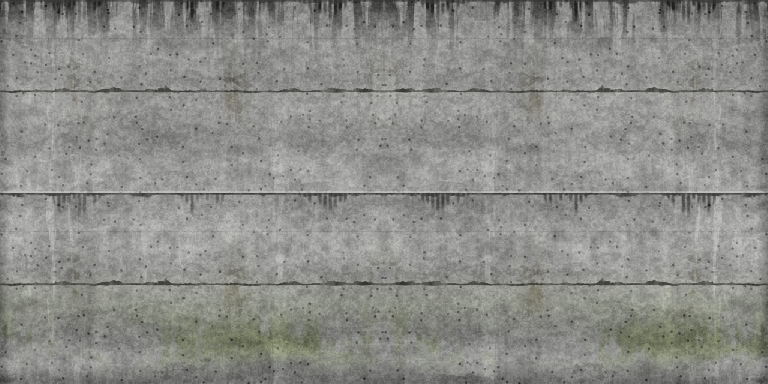
Give the GLSL for this texture, as a Shadertoy shader.

```glsl
float hash(vec2 p) {
    vec3 q = fract(vec3(p.xyx) * 0.1031);
    q += dot(q, q.yzx + 33.33);
    return fract((q.x + q.y) * q.z);
}

// Cellular noise: distance to the nearest point, and its random value
vec2 cells(vec2 p) {
    vec2 base = floor(p), nearest = vec2(9.0, 0.0);
    for (int j = -1; j <= 1; j++)
    for (int i = -1; i <= 1; i++) {
        vec2 id = base + vec2(i, j);
        float d = distance(p, id + vec2(hash(id), hash(id + 57.0)));
        if (d < nearest.x) nearest = vec2(d, hash(id + 113.0));
    }
    return nearest;
}

// Layered sines, each bent by the sum of the coarser ones
float mottle(vec2 p, int layers) {
    float sum = 0.0, amp = 0.5;
    for (int i = 0; i < layers; i++) {
        p = mat2(0.8, 0.6, -0.6, 0.8) * p * 1.85 + 1.7;
        sum += amp * sin(p.x + 2.5 * sum + sin(p.y * 0.7)) * sin(p.y - 2.0 * sum + sin(p.x * 0.6));
        amp *= 0.66;
    }
    return sum;
}

float bump(float x, float center, float width) {
    float t = (x - center) / width;
    return exp(-t * t);
}

void mainImage(out vec4 fragColor, in vec2 fragCoord) {
    vec2 uv = fragCoord / iResolution.xy;
    float px = 1.0 / iResolution.y;
    float depth = 1.0 - uv.y;
    vec2 wall = vec2(uv.x * 2.0, depth);

    // Two stacked panels, mirrored about the middle
    float row = fract(depth * 1.99);
    vec2 panel = vec2(abs(wall.x - 1.0), row * 0.5);

    float broad = mottle(panel * vec2(5.0, 8.0) + 3.0, 7);
    float fine = mottle(panel * vec2(22.0, 32.0) + 11.0, 5);
    float streak = mottle(panel * vec2(32.0, 3.0) + 5.0, 5);
    float drift = mottle(wall * vec2(3.0, 5.0) + 8.0, 6);

    // Cement with grain and damp horizontal bands
    float tone = 0.63 + 0.07 * broad + 0.09 * fine + 0.07 * streak + 0.06 * drift;
    tone += 0.07 * (hash(floor(wall * 256.0)) - 0.5);
    tone += 0.06 * (cells(wall * 110.0).y - 0.5);
    float damp = 0.45 * bump(row, 0.72, 0.09) + 0.3 * bump(row, 0.4, 0.07) + 0.3 * bump(row, 0.04, 0.08);
    tone -= 0.12 * smoothstep(-0.05, 0.22, 0.6 * broad + 0.45 * fine + 0.25 * streak + damp - 0.18);

    // Pale lime runs and pores
    float lime = bump(panel.x, 0.84, 0.07) + 0.5 * bump(panel.x, 0.28, 0.04);
    tone += 0.11 * lime * smoothstep(0.0, 0.4, streak);
    vec2 pore = cells(panel * 38.0);
    tone -= 0.2 * step(0.72, pore.y) * (1.0 - smoothstep(0.07, 0.12 + 19.0 * px, pore.x));

    // Rusty leaks around the middle joint
    float leak = pow(0.5 + 0.5 * cos(panel.x * 16.0), 14.0) * bump(row, 0.48, 0.16);
    leak *= smoothstep(-0.4, 0.4, streak + fine);
    tone -= 0.13 * leak;

    // Clustered drips below each main joint
    float column = panel.x * 75.0;
    float cluster = smoothstep(0.0, 0.9, cos((panel.x - 0.16) * 19.6));
    float len = 0.16 * cluster * hash(vec2(floor(column), 7.0));
    float drip = 1.0 - smoothstep(0.12, 0.48, abs(fract(column) - 0.5));
    drip *= 1.0 - smoothstep(len * 0.5, len + 0.004, row);
    tone -= mix(0.14, 0.24, uv.x) * drip;

    // Soaked top and dark side edges
    float soak = exp(-depth * 11.0) * smoothstep(-0.25, 0.3, streak + 0.4 * drift);
    tone -= 0.36 * soak;
    tone -= 0.12 * smoothstep(0.97, 1.0, panel.x + 0.01 * fine);

    // Faint board line, chipped middle joint, main joint with a pale lip
    tone -= 0.05 * (1.0 - smoothstep(0.0, 0.001 + px, abs(row - 0.2) / 1.99));
    float gap = abs(row - 0.472 + 0.007 * fine) / 1.99;
    float chip = 0.0008 + 0.006 * max(fine, 0.0);
    float crack = 1.0 - smoothstep(chip, chip + 1.2 * px, gap);
    tone = mix(tone, 0.23, crack * (0.75 + 0.4 * streak));
    tone += 0.12 * smoothstep(0.986, 0.994, row);
    float shade = 1.0 - smoothstep(0.004, 0.014, row - 0.02 * max(fine, 0.0));
    tone = mix(tone, 0.22, shade * (0.75 + 0.4 * streak));

    // Moss and grime near the ground
    float moss = bump(depth, 0.89, 0.06) * smoothstep(-0.5, 0.3, drift + 0.5 * streak);
    moss += 0.25 * bump(depth, 0.79, 0.06);
    float grime = smoothstep(0.93, 1.0, depth + 0.04 * drift + 0.02 * fine);
    tone -= 0.13 * moss + 0.2 * grime;
    tone = clamp(tone, 0.13, 0.74);

    vec3 color = tone * vec3(1.0, 1.005, 0.99);
    color *= mix(vec3(1.0), vec3(1.0, 0.97, 0.91), min(leak + 0.4 * crack, 1.0));
    color *= mix(vec3(1.0), vec3(0.97, 1.02, 0.82), moss * (1.0 - 0.8 * grime));
    fragColor = vec4(color, 1.0);
}
```
